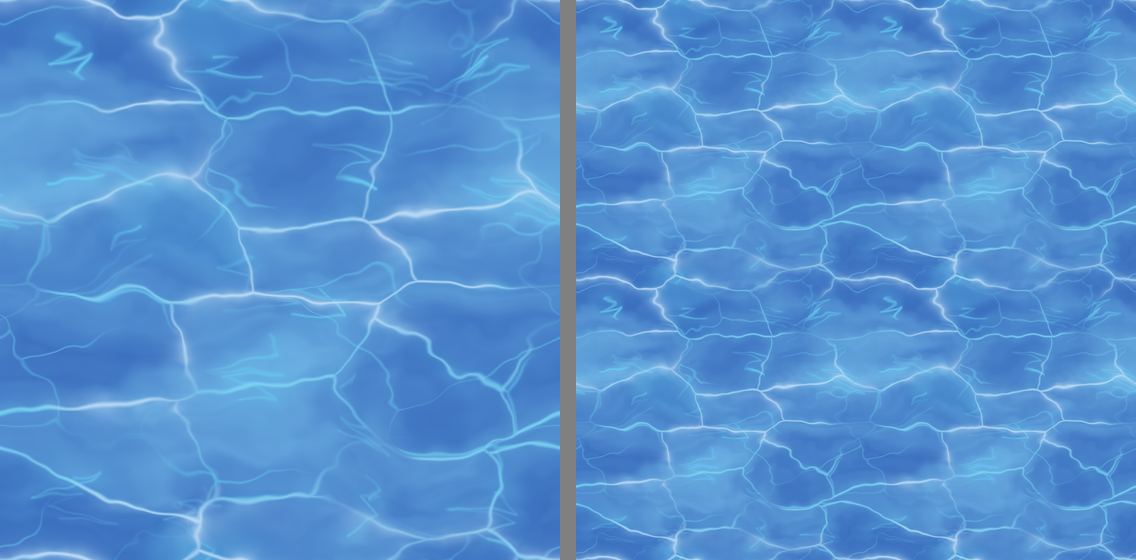
Left, the tile; right, the same tile 2 across and 2 down.
Reproduce this texture procedurally as a WebGL 2 fragment shader.

```glsl
#version 300 es
precision highp float;
precision highp int;
// Tileable blue water surface with a net of bright caustic lines and loose zigzag glints.

#define DEEP vec3(0.245, 0.455, 0.758)
#define PALE vec3(0.410, 0.665, 0.875)
#define CYAN vec3(0.410, 0.810, 0.945)
#define FOAM vec3(0.760, 0.865, 0.965)
#define INK vec3(0.120, 0.460, 0.890)
#define CONTRAST 2.5
#define LINE_WIDTH 0.0026
#define WARP vec2(0.210, 0.130)
#define NET_CELLS ivec2(3, 6)
#define THREAD_CELLS ivec2(3, 5)
#define GLINT_CELLS ivec2(4, 5)
#define GLINT_SHARE 0.75

uniform vec2 u_resolution;
out vec4 outColor;

// Integer hash of a lattice cell that wraps at the given period.
vec3 hash(ivec2 cell, ivec2 period, int seed) {
  cell = (cell % period + period) % period;
  uvec3 v = uvec3(uint(cell.x), uint(cell.y), uint(seed)) * 1664525u + 1013904223u;
  for (int i = 0; i < 2; i++) {
    v.x += v.y * v.z;
    v.y += v.z * v.x;
    v.z += v.x * v.y;
    v ^= v >> 16u;
  }
  return vec3(v & 0xffffu) / 65535.0;
}

float noise(vec2 uv, ivec2 period, int seed) {
  vec2 p = uv * vec2(period);
  ivec2 c = ivec2(floor(p));
  vec2 f = fract(p);
  f = f * f * f * (f * (f * 6.0 - 15.0) + 10.0);
  float low = mix(hash(c, period, seed).x, hash(c + ivec2(1, 0), period, seed).x, f.x);
  float high = mix(hash(c + ivec2(0, 1), period, seed).x, hash(c + ivec2(1, 1), period, seed).x, f.x);
  return mix(low, high, f.y);
}

float fbm(vec2 uv, ivec2 period, int seed) {
  float sum = 0.0, gain = 0.533;
  for (int i = 0; i < 4; i++) {
    sum += gain * noise(uv, period, seed + i);
    period *= 2;
    gain *= 0.5;
  }
  return sum;
}

// Wrapped Voronoi net: x = distance to the nearest border, y = steepness of that border.
vec2 net(vec2 uv, ivec2 cells, int seed) {
  vec2 p = uv * vec2(cells), nearest = vec2(9.0);
  ivec2 base = ivec2(floor(p));
  for (int k = 0; k < 9; k++) {
    ivec2 c = base + ivec2(k % 3, k / 3) - 1;
    vec2 r = vec2(c) + hash(c, cells, seed).xy - p;
    if (dot(r, r) < dot(nearest, nearest)) nearest = r;
  }
  vec2 border = vec2(9.0, 0.0);
  for (int k = 0; k < 25; k++) {
    ivec2 c = base + ivec2(k % 5, k / 5) - 2;
    vec2 r = vec2(c) + hash(c, cells, seed).xy - p;
    vec2 across = r - nearest;
    if (dot(across, across) < 1e-5) continue;
    vec2 normal = across * vec2(cells);
    float d = dot(0.5 * (nearest + r), across) / length(normal);
    if (d < border.x) border = vec2(d, abs(normal.x) / length(normal));
  }
  return border;
}

float segmentDistance(vec2 p, vec2 a, vec2 b) {
  vec2 ab = b - a;
  return length(p - a - ab * clamp(dot(p - a, ab) / dot(ab, ab), 0.0, 1.0));
}

float stroke(float d, float width) {
  float soft = 0.0014 + 1.0 / u_resolution.y;
  return 1.0 - smoothstep(width - soft, width + soft, d);
}

// Loose zigzags, one per chosen cell: x = light strokes, y = dark strokes, z = haze.
vec3 glints(vec2 uv) {
  vec3 result = vec3(0.0);
  vec2 size = 1.0 / vec2(GLINT_CELLS);
  ivec2 base = ivec2(floor(uv / size));
  for (int k = 0; k < 9; k++) {
    ivec2 c = base + ivec2(k % 3, k / 3) - 1;
    vec3 h = hash(c, GLINT_CELLS, 50);
    if (h.z > GLINT_SHARE) continue;
    vec3 shape = hash(c, GLINT_CELLS, 51);
    vec2 center = (vec2(c) + 0.3 + 0.4 * h.xy) * size;
    float tilt = 0.9 * (shape.x - 0.5), reach = mix(0.05, 0.13, shape.y), drop = mix(0.006, 0.022, shape.z);
    vec2 from = center + vec2(reach * (shape.z - 0.5), 2.5 * drop);
    float nearest = 9.0;
    for (int i = 0; i < 6; i++) {
      vec3 t = hash(c, GLINT_CELLS, 60 + i);
      float x = reach * (i % 2 == 0 ? 1.0 : -1.0) * (1.1 * t.x - 0.1);
      vec2 to = center + vec2(x, tilt * x + drop * (2.0 - float(i)) + 0.04 * (t.y - 0.5));
      float d = segmentDistance(uv, from, to);
      float line = stroke(d, LINE_WIDTH * mix(0.6, 1.1, t.z)) * mix(0.4, 1.0, t.z);
      if (h.z < 0.08) result.y = max(result.y, line);
      else result.x = max(result.x, line);
      nearest = min(nearest, d);
      from = to;
    }
    result.z = max(result.z, exp(-nearest * 32.0));
  }
  return result;
}

void main() {
  vec2 uv = gl_FragCoord.xy / u_resolution;
  vec2 bend = vec2(fbm(uv, ivec2(4, 5), 1), fbm(uv, ivec2(4, 5), 11)) - 0.5;
  vec2 warped = uv + WARP * bend;

  // Water body: broad patches, drifting horizontal streaks and cyan shallows.
  float patches = fbm(warped + bend * 0.15, ivec2(3, 4), 21);
  float streaks = fbm(warped + bend * vec2(0.3, 0.12), ivec2(2, 9), 31);
  float tone = 0.38 + CONTRAST * (0.6 * patches + 0.55 * streaks - 0.575);
  vec3 color = mix(DEEP, PALE, clamp(tone, -0.08, 1.15));
  color = mix(color, CYAN, 0.22 * smoothstep(0.5, 0.85, noise(warped, ivec2(3, 5), 46)));

  // Glints with a pale haze around them.
  vec3 glint = glints(uv + 0.8 * WARP * bend);
  float fade = smoothstep(0.25, 0.65, noise(uv, ivec2(9, 11), 41));
  color = mix(color, CYAN, 0.2 * glint.z * fade);
  color = mix(color, INK, 0.75 * glint.y);
  color = mix(color, CYAN, glint.x * mix(0.3, 0.85, fade));

  // Secondary threads, and a twin of the main net that drifts apart from it.
  vec2 thread = net(uv + 1.5 * WARP * bend.yx, THREAD_CELLS, 70);
  vec2 twin = net(uv + WARP * bend * vec2(0.72, 0.85), NET_CELLS, 80);
  float strands = stroke(thread.x, LINE_WIDTH * 0.8) * smoothstep(0.35, 0.7, noise(uv, ivec2(5, 6), 42));
  float drift = stroke(twin.x, LINE_WIDTH * 0.9) * smoothstep(0.35, 0.65, noise(uv, ivec2(5, 7), 47));
  color = mix(color, CYAN, 0.6 * strands * (1.0 - 0.4 * thread.y));
  color = mix(color, CYAN, 0.75 * drift * (1.0 - 0.4 * twin.y));

  // Main caustic net with soft foam smears on its whiter stretches.
  vec2 main_net = net(warped, NET_CELLS, 80);
  float white = smoothstep(0.45, 0.75, noise(uv, ivec2(4, 6), 43));
  float visible = mix(0.2, 0.95, smoothstep(0.2, 0.55, noise(uv, ivec2(6, 7), 44)));
  visible *= 1.0 - 0.35 * main_net.y;
  float smear = exp(-main_net.x * 75.0) * white * smoothstep(0.3, 0.7, fbm(uv, ivec2(8, 16), 45));
  color = mix(color, CYAN, 0.2 * exp(-main_net.x * 60.0) * visible);
  color = mix(color, FOAM, 0.65 * smear);
  color = mix(color, mix(CYAN, FOAM, 0.25 + 0.7 * white), stroke(main_net.x, LINE_WIDTH) * visible);

  outColor = vec4(color, 1.0);
}
```
